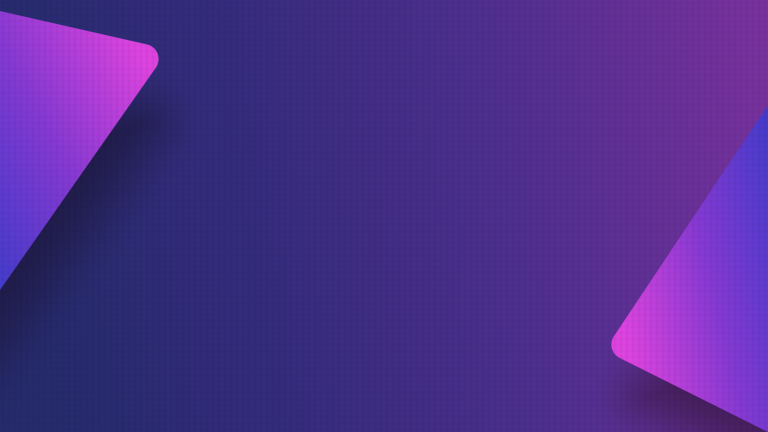
Write a WebGL 1 fragment shader that draws this background.

```glsl
precision highp float;

uniform vec2 u_resolution;

const float ASPECT = 16.0 / 9.0;

// Backdrop stops, left to right
const vec3 NAVY = vec3(0.145, 0.165, 0.42);
const vec3 INDIGO = vec3(0.20, 0.168, 0.475);
const vec3 VIOLET = vec3(0.30, 0.18, 0.55);
const vec3 PLUM = vec3(0.47, 0.19, 0.61);
const float BACKDROP_TILT = 0.10;

// Panel fill stops, far end to rounded tip
const vec3 BLUE = vec3(0.25, 0.23, 0.78);
const vec3 PURPLE = vec3(0.51, 0.22, 0.81);
const vec3 MAGENTA = vec3(0.85, 0.26, 0.86);

// Panels: centre of the rounded corner, edge directions (counter-clockwise)
const float CORNER_RADIUS = 0.0347;
const vec2 LEFT_CORNER = vec2(0.3324, 0.8634);
const vec2 LEFT_TOP_EDGE = vec2(-1.0, 0.227);
const vec2 LEFT_LOW_EDGE = vec2(-1.0, -1.427);
const vec2 LEFT_RAMP = vec2(1.6, 0.85);
const vec2 RIGHT_CORNER = vec2(1.45, 0.2025);
const vec2 RIGHT_LOW_EDGE = vec2(1.0, -0.5);
const vec2 RIGHT_TOP_EDGE = vec2(1.0, 1.5);
const vec2 RIGHT_RAMP = vec2(-2.16, -0.51);

// Soft shadows
const vec3 LEFT_SHADE = vec3(0.12, 0.10, 0.27);
const vec3 RIGHT_SHADE = vec3(0.25, 0.11, 0.33);
const vec2 LEFT_SHADOW_SHIFT = vec2(0.0, -0.15);
const vec2 RIGHT_SHADOW_SHIFT = vec2(0.05, -0.12);
const float SHADOW_BLUR = 0.11;
const float SHADOW_STRENGTH = 0.9;

// Fine woven grid
const float GRID_CELLS = 72.0;
const vec2 GRID_STRENGTH = vec2(0.022, 0.012);

float cross2(vec2 a, vec2 b) {
    return a.x * b.y - a.y * b.x;
}

float rayDistance(vec2 p, vec2 dir) {
    return length(p - dir * max(dot(p, dir), 0.0));
}

// Signed distance to an endless wedge with a rounded tip
float roundedWedge(vec2 p, vec2 edgeA, vec2 edgeB) {
    vec2 a = normalize(edgeA);
    vec2 b = normalize(edgeB);
    float d = min(rayDistance(p, a), rayDistance(p, b));
    bool inside = cross2(a, p) > 0.0 && cross2(p, b) > 0.0;
    return (inside ? -d : d) - CORNER_RADIUS;
}

float leftPanel(vec2 p) {
    return roundedWedge(p - LEFT_CORNER, LEFT_TOP_EDGE, LEFT_LOW_EDGE);
}

float rightPanel(vec2 p) {
    return roundedWedge(p - RIGHT_CORNER, RIGHT_LOW_EDGE, RIGHT_TOP_EDGE);
}

float shadow(float d) {
    return SHADOW_STRENGTH * (1.0 - smoothstep(-SHADOW_BLUR, SHADOW_BLUR, d));
}

vec3 backdrop(vec2 p) {
    float t = p.x / ASPECT + BACKDROP_TILT * (p.y - 0.5);
    vec3 color = mix(NAVY, INDIGO, smoothstep(0.0, 0.34, t));
    color = mix(color, VIOLET, clamp((t - 0.32) / 0.35, 0.0, 1.0));
    return mix(color, PLUM, clamp((t - 0.67) / 0.38, 0.0, 1.0));
}

vec3 panelFill(float t) {
    vec3 color = mix(BLUE, PURPLE, clamp(t * 2.0, 0.0, 1.0));
    return mix(color, MAGENTA, clamp(t * 2.0 - 1.0, 0.0, 1.0));
}

void main() {
    vec2 p = gl_FragCoord.xy / u_resolution * vec2(ASPECT, 1.0);
    float edge = 0.75 / u_resolution.y;

    // Backdrop and shadows
    vec3 color = backdrop(p);
    color = mix(color, LEFT_SHADE, shadow(leftPanel(p - LEFT_SHADOW_SHIFT)));
    color = mix(color, RIGHT_SHADE, shadow(rightPanel(p - RIGHT_SHADOW_SHIFT)));

    // Panels
    vec3 leftFill = panelFill(1.0 + dot(p - LEFT_CORNER, LEFT_RAMP));
    vec3 rightFill = panelFill(1.0 + dot(p - RIGHT_CORNER, RIGHT_RAMP));
    color = mix(color, leftFill, 1.0 - smoothstep(-edge, edge, leftPanel(p)));
    color = mix(color, rightFill, 1.0 - smoothstep(-edge, edge, rightPanel(p)));

    // Grid overlay
    vec2 weave = cos(6.28318 * GRID_CELLS * p);
    color *= 1.0 + dot(weave, GRID_STRENGTH);

    gl_FragColor = vec4(color, 1.0);
}
```
